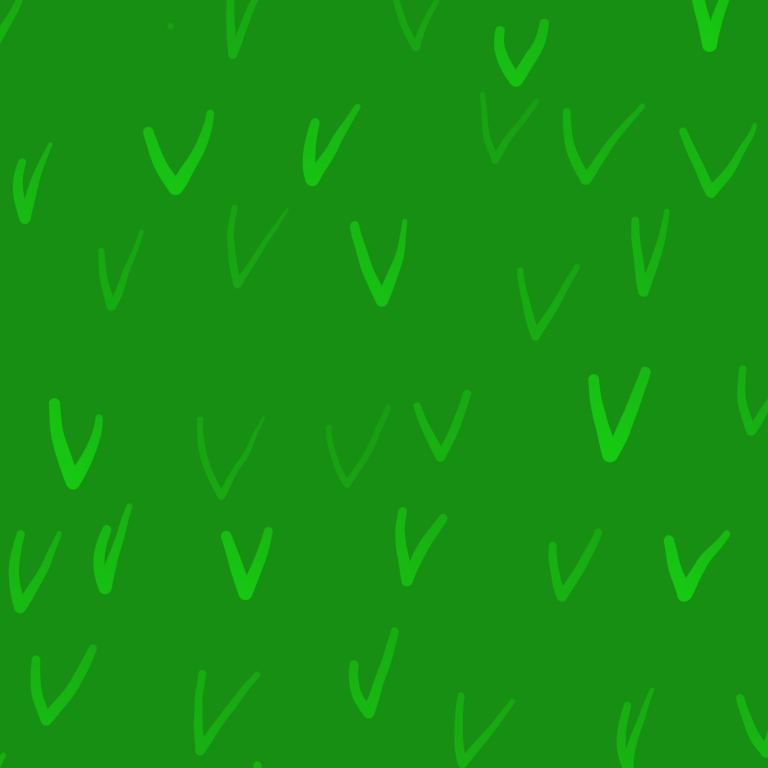
Reproduce this pattern procedurally as a WebGL 2 fragment shader.

```glsl
#version 300 es
precision highp float;
// Hand-painted grass ticks scattered over a flat green field.
// A staggered, jittered grid holds one V per cell: two tapered, curved arms
// that share a round tip. Thicker ticks carry more ink than thin ones.

#define GRID 5.6            // cells across the canvas
#define JITTER 0.56         // scatter inside a cell, in cells
#define DOT_CHANCE 0.04     // cells with a stray dot instead of a tick
#define THIN 0.0042         // tip radius of the faintest tick
#define THICK 0.0098        // tip radius of the boldest tick
#define FAINT 0.30          // ink of the faintest tick
#define WOBBLE 0.0030       // unsteadiness of the hand
#define WOBBLE_SCALE 24.0
#define ARM_STEPS 8
#define FIELD_GREEN vec3(0.09, 0.56, 0.07)
#define INK_GREEN vec3(0.09, 0.79, 0.07)

uniform vec2 u_resolution;
out vec4 fragColor;

vec2 hash2(vec2 p) {
    vec3 q = fract(p.xyx * vec3(0.1031, 0.1030, 0.0973));
    q += dot(q, q.yzx + 33.33);
    return fract((q.xx + q.yz) * q.zy);
}

float cornerSlope(vec2 cell, vec2 corner, vec2 f) {
    return dot(hash2(cell + corner + 50.0) * 2.0 - 1.0, f - corner);
}

float gradientNoise(vec2 p) {
    vec2 cell = floor(p), f = fract(p);
    vec2 w = f * f * f * (f * (f * 6.0 - 15.0) + 10.0);
    float low = mix(cornerSlope(cell, vec2(0, 0), f), cornerSlope(cell, vec2(1, 0), f), w.x);
    float high = mix(cornerSlope(cell, vec2(0, 1), f), cornerSlope(cell, vec2(1, 1), f), w.x);
    return mix(low, high, w.y);
}

// Tapered curve from the origin to top: signed distance and position along it
vec2 armDistance(vec2 p, vec2 bend, vec2 top, float tipRadius, float topRadius) {
    vec2 nearest = vec2(1.0, 0.0), start = vec2(0.0);
    for (int i = 1; i <= ARM_STEPS; i++) {
        float t = float(i) / float(ARM_STEPS);
        vec2 end = 2.0 * t * (1.0 - t) * bend + t * t * top;
        vec2 segment = end - start;
        float h = clamp(dot(p - start, segment) / dot(segment, segment), 0.0, 1.0);
        float along = (float(i - 1) + h) / float(ARM_STEPS);
        float d = length(p - start - segment * h) - mix(tipRadius, topRadius, along);
        if (d < nearest.x) nearest = vec2(d, along);
        start = end;
    }
    return nearest;
}

float coverage(float d) {
    float pixel = 0.8 / u_resolution.y;
    return smoothstep(pixel, -pixel, d);
}

// Ink of the tick whose tip lies at the origin
float tickInk(vec2 p, vec2 id) {
    vec2 leftRand = hash2(id + 11.3), rightRand = hash2(id + 27.7);
    vec2 bendRand = hash2(id + 41.9), strokeRand = hash2(id + 63.1);
    float boldness = strokeRand.x;
    float radius = mix(THIN, THICK, boldness);

    vec2 leftTop = mix(vec2(-0.036, 0.062), vec2(0.004, 0.102), leftRand);
    vec2 rightTop = mix(vec2(0.028, 0.072), vec2(0.076, 0.108), rightRand);
    vec2 leftBend = leftTop * 0.5 - vec2(0.018 * bendRand.x, 0.0);
    vec2 rightBend = rightTop * 0.5 + vec2(mix(-0.010, 0.014, bendRand.y), 0.0);

    vec2 left = armDistance(p, leftBend, leftTop, radius, radius * 0.72);
    vec2 right = armDistance(p, rightBend, rightTop, radius, radius * mix(0.35, 0.8, strokeRand.y));
    float leftInk = coverage(left.x) * mix(1.0, 0.85, left.y);
    float rightInk = coverage(right.x) * mix(1.0, 0.72, right.y);
    return mix(FAINT, 1.0, boldness) * max(leftInk, rightInk);
}

void main() {
    vec2 p = gl_FragCoord.xy / u_resolution.y;
    vec2 q = p * WOBBLE_SCALE;
    p += WOBBLE * vec2(gradientNoise(q), gradientNoise(q + 37.0));

    // Nearby cells, every other row shifted by half a cell
    float ink = 0.0;
    for (int y = -1; y <= 1; y++) {
        float row = floor(p.y * GRID) + float(y);
        float shift = 0.5 * mod(row, 2.0);
        for (int x = -1; x <= 1; x++) {
            vec2 cell = vec2(floor(p.x * GRID - shift) + float(x), row);
            vec2 id = cell + 19.0;
            vec2 scatter = (hash2(id) - 0.5) * JITTER;
            vec2 center = (cell + vec2(0.5 + shift, 0.5) + scatter) / GRID;
            if (hash2(id + 83.0).x < DOT_CHANCE)
                ink = max(ink, FAINT * coverage(length(p - center) - THIN));
            else
                ink = max(ink, tickInk(p - center + vec2(0.012, 0.045), id));
        }
    }
    fragColor = vec4(mix(FIELD_GREEN, INK_GREEN, ink), 1.0);
}
```
